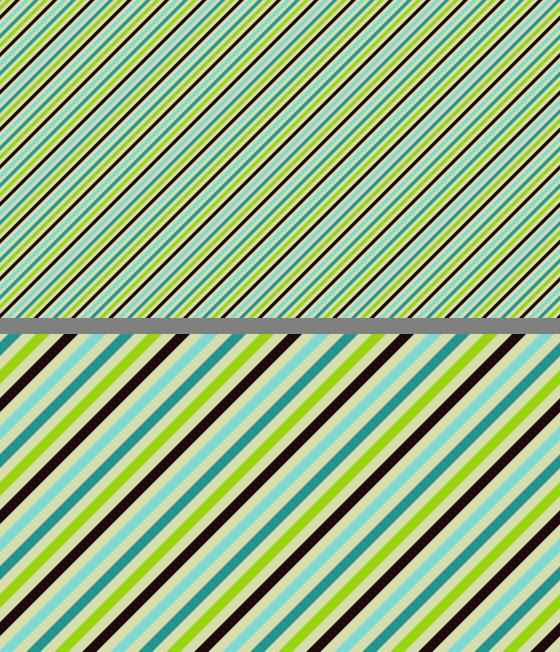
Top, the full canvas; bottom, a detail of the centre.
Reproduce this pattern procedurally as a Shadertoy shader.

```glsl
// Diagonal candy stripes: black, aqua, teal and lime bands on cream, at 45 degrees.
// One diagonal coordinate is cut into equal cells; each cell holds one centred band,
// and the cell number modulo four picks its colour.

#define REPEATS 15.0     // colour cycles across the canvas width
#define BANDS 4.0        // coloured bands in one cycle
#define PHASE 0.475      // black band centre, in cycles from the top left corner
#define BAND_WIDTH 0.5   // share of a cell covered by its band
#define CREAM vec3(0.845, 0.865, 0.68)
#define BLACK vec3(0.10, 0.04, 0.04)
#define AQUA  vec3(0.49, 0.85, 0.82)
#define TEAL  vec3(0.15, 0.58, 0.56)
#define LIME  vec3(0.60, 0.84, 0.06)

vec3 bandColour(float index) {
    if (index < 0.5) return BLACK;
    if (index < 1.5) return AQUA;
    if (index < 2.5) return TEAL;
    return LIME;
}

// Coverage of the band centred in each unit cell
float bandMask(float cell, float pixelSize) {
    float edgeDistance = 0.5 * BAND_WIDTH - abs(fract(cell) - 0.5);
    return clamp(edgeDistance / pixelSize + 0.5, 0.0, 1.0);
}

void mainImage(out vec4 fragColor, in vec2 fragCoord) {
    // Diagonal position, measured from the top left in canvas widths
    float diagonal = (fragCoord.x + iResolution.y - fragCoord.y) / iResolution.x;

    // The first cell of each cycle is centred on the black band
    float cell = BANDS * (diagonal * REPEATS - PHASE) + 0.5;
    float pixelSize = sqrt(2.0) * BANDS * REPEATS / iResolution.x;

    vec3 band = bandColour(mod(floor(cell), BANDS));
    vec3 colour = mix(CREAM, band, bandMask(cell, pixelSize));
    fragColor = vec4(colour, 1.0);
}
```
